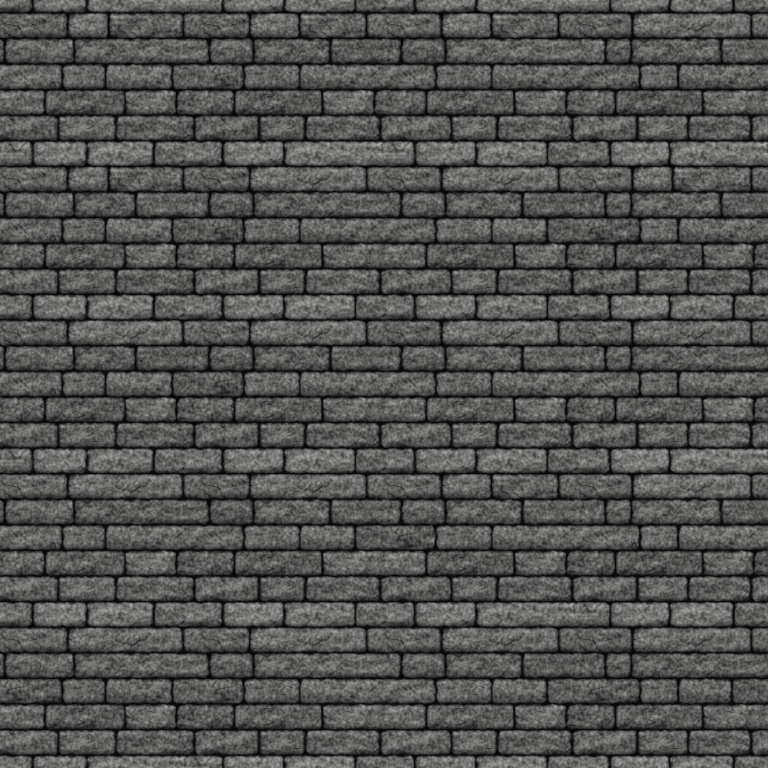
This texture is drawn by a Shadertoy shader. Its source:

```glsl
// Dark grey rough stone brick wall: 30 courses, tiled 4 across and 5 down.

float hash(vec2 p) {
    vec3 q = fract(p.xyx * vec3(0.1031, 0.1030, 0.0973));
    q += dot(q, q.yzx + 33.33);
    return fract((q.x + q.y) * q.z);
}

vec2 gradientAt(vec2 cell) {
    float angle = 6.2832 * hash(cell);
    return vec2(cos(angle), sin(angle));
}

float gradientNoise(vec2 p) {
    vec2 i = floor(p), f = p - i;
    vec2 u = f * f * f * (f * (f * 6.0 - 15.0) + 10.0);
    vec2 e = vec2(1, 0);
    return mix(mix(dot(gradientAt(i), f), dot(gradientAt(i + e), f - e), u.x),
               mix(dot(gradientAt(i + e.yx), f - e.yx), dot(gradientAt(i + 1.0), f - 1.0), u.x), u.y);
}

float relief(vec2 p) {
    return gradientNoise(p * vec2(1.3, 2.2)) + 0.5 * gradientNoise(p * 4.3 + 17.0);
}

// Three joints per tile and course, as shares of the tile width;
// w is the chance that the third joint is there.
const vec4 JOINTS[6] = vec4[6](
    vec4(0.30, 0.91, 0.56, 0.25), vec4(0.09, 0.32, 0.72, 0.80),
    vec4(0.27, 0.56, 0.85, 0.45), vec4(0.22, 0.68, 0.95, 0.70),
    vec4(0.35, 0.59, 0.98, 1.00), vec4(0.16, 0.48, 0.85, 0.60));

// Returns the left and right joint around x, then the seed of the brick.
vec4 findBrick(float x, float course, float kind) {
    vec4 joints = JOINTS[int(kind)];
    vec4 brick = vec4(-99, 99, 0, 0);
    for (int c = -1; c <= 1; c++) {
        float column = floor(x / 7.5) + float(c);
        float outer = step(1.0, abs(mod(column, 4.0) - 1.5));
        for (int k = 0; k < 3; k++) {
            if (k == 2 && hash(vec2(mod(column, 4.0) + 3.0, course + 41.0)) > joints.w) continue;
            float shift = 0.14 * outer * (hash(vec2(mod(column, 4.0) * 7.0 + float(k), kind + 9.0)) - 0.5);
            float joint = 7.5 * (column + joints[k] + shift);
            if (joint <= x && joint > brick.x) brick.xzw = vec3(joint, float(k), kind);
            if (joint > x) brick.y = min(brick.y, joint);
        }
    }
    return brick;
}

void mainImage(out vec4 fragColor, in vec2 fragCoord) {
    // One unit is the height of a course, counted from the top
    vec2 p = fragCoord / iResolution.xy * 30.0;
    p.y = 29.5 - p.y;
    float aa = 30.0 / iResolution.y;
    float course = floor(p.y), kind = mod(course, 6.0);
    vec4 brick = findBrick(p.x, course, kind);

    // Rounded brick outline with a ragged edge
    vec2 local = vec2(p.x - brick.x, p.y - course);
    vec2 size = vec2(brick.y - brick.x, 1.0);
    vec2 stone = local + 19.0 * vec2(brick.z + 1.0, brick.w + 1.0);
    vec2 q = abs(local - 0.5 * size) - 0.5 * size + 0.20;
    float edge = length(max(q, 0.0)) + min(max(q.x, q.y), 0.0) - 0.165;
    edge += 0.06 * gradientNoise(stone * 3.0) + 0.03 * gradientNoise(stone * 7.0);

    // Brick tone: courses drift from light to dark, each stone differs
    float tone = 0.395 + 0.03 * cos((kind - 5.0) * 1.0472);
    tone += 0.07 * (hash(brick.zw + 5.0) - 0.5);
    tone += 0.03 * (hash(vec2(floor(brick.x), course + 70.0)) - 0.5);

    // Rough face lit from the upper left
    float slope = relief(stone + vec2(0.07, 0.11)) - relief(stone - vec2(0.07, 0.11));
    tone += 0.13 * slope;
    tone += 0.17 * gradientNoise(stone * 9.0) + 0.13 * gradientNoise(stone * 5.2 + 31.0);

    // Short cracks and chipped patches
    float crack = smoothstep(0.07, 0.0, abs(gradientNoise(stone * vec2(1.1, 1.9) + 53.0)));
    tone -= 0.13 * crack * smoothstep(0.05, 0.35, gradientNoise(stone * 1.3 + 71.0));

    // Lit upper rim, shaded lower side
    float patchy = gradientNoise(stone * vec2(1.2, 2.0) + 90.0);
    tone += 0.05 * smoothstep(0.35, 0.08, local.y);
    tone *= 1.0 - (0.30 + 0.5 * patchy) * smoothstep(0.62, 0.98, local.y);
    tone *= 1.0 - 0.28 * smoothstep(-0.12, 0.0, edge);

    // Black open joints
    float cover = smoothstep(0.03 + 0.5 * aa, -0.03 - 0.5 * aa, edge);
    float grey = mix(0.035, clamp(tone, 0.04, 0.65), cover);
    fragColor = vec4(grey * vec3(1.0, 1.0, 0.988), 1.0);
}
```
